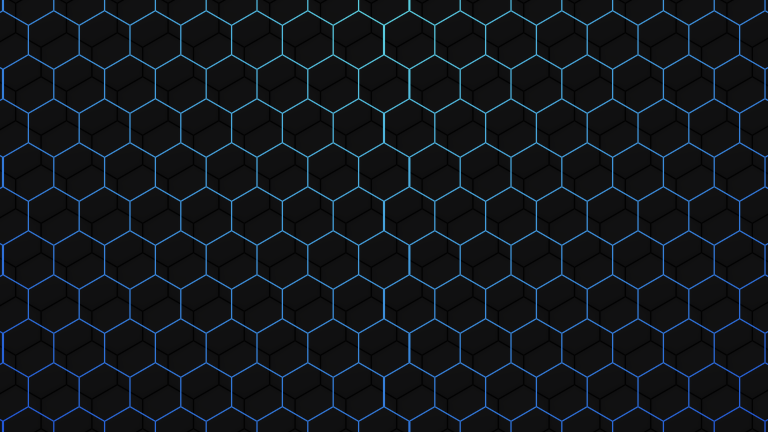
Reproduce this pattern procedurally as a Shadertoy shader.

```glsl
// Glowing hexagon outlines on near-black, over a second, black hexagon grid
// shifted by a quarter pitch. Both grids come from one folded hex distance;
// the outlines fade from cyan at the top centre to blue at the lower corners.

// Offset from the nearest hexagon centre; centres are one unit apart in a row.
vec2 hexOffset(vec2 p) {
    vec2 period = vec2(1.0, sqrt(3.0));
    vec2 a = mod(p, period) - 0.5 * period;
    vec2 b = mod(p - 0.5 * period, period) - 0.5 * period;
    return dot(a, a) < dot(b, b) ? a : b;
}

// Distance to the nearest vertical edge (x) and slanted edge (y).
vec2 edgeDistances(vec2 offset) {
    vec2 q = abs(offset);
    return 0.5 - vec2(q.x, dot(q, vec2(0.5, 0.5 * sqrt(3.0))));
}

// Share of a pixel covered by a line of the given width.
float lineCoverage(float dist, float width, float pixel) {
    float high = min(dist + 0.5 * pixel, 0.5 * width);
    float low = max(dist - 0.5 * pixel, -0.5 * width);
    return max(high - low, 0.0) / pixel;
}

void mainImage(out vec4 fragColor, in vec2 fragCoord) {
    // Canvas heights from the centre, then hexagon pitches.
    vec2 uv = (fragCoord - 0.5 * iResolution.xy) / iResolution.y;
    float pitch = 0.1176;
    vec2 p = uv / pitch - vec2(0.5, 0.0);
    float pixel = 1.0 / (pitch * iResolution.y);

    // Black grid, with a soft shadow and a faint sheen on each cell.
    vec2 darkOffset = hexOffset(p - vec2(0.25, -0.25 * sqrt(3.0)));
    vec2 darkEdges = edgeDistances(darkOffset);
    float darkDist = min(darkEdges.x, darkEdges.y);
    vec3 color = vec3(0.065, 0.065, 0.068) + 0.006 * darkOffset.y;
    color *= 1.0 - 0.2 * exp(-darkDist * 22.0);
    color *= 1.0 - 0.85 * lineCoverage(darkDist, 0.026, pixel);

    // Bright grid; every eighth vertical edge is a thicker seam.
    vec2 offset = hexOffset(p);
    vec2 edges = edgeDistances(offset);
    float edgeX = p.x + 0.5 - offset.x + (offset.x < 0.0 ? -0.5 : 0.5);
    float column = mod(floor(edgeX + 0.25), 8.0);
    float verticalWidth = column < 0.5 ? 0.042 : 0.025;
    float bright = max(lineCoverage(edges.x, verticalWidth, pixel),
                       lineCoverage(edges.y, 0.025, pixel));

    // Radial tint from the top centre, plus a slight glow around the lines.
    float fade = clamp(length(uv - vec2(0.0, 0.5)) / 1.35, 0.0, 1.0);
    vec3 tint = mix(vec3(0.36, 0.82, 0.87), vec3(0.13, 0.33, 0.84), fade);
    color += 0.025 * tint * exp(-min(edges.x, edges.y) * 35.0);
    color = mix(color, tint, bright);

    fragColor = vec4(color, 1.0);
}
```
